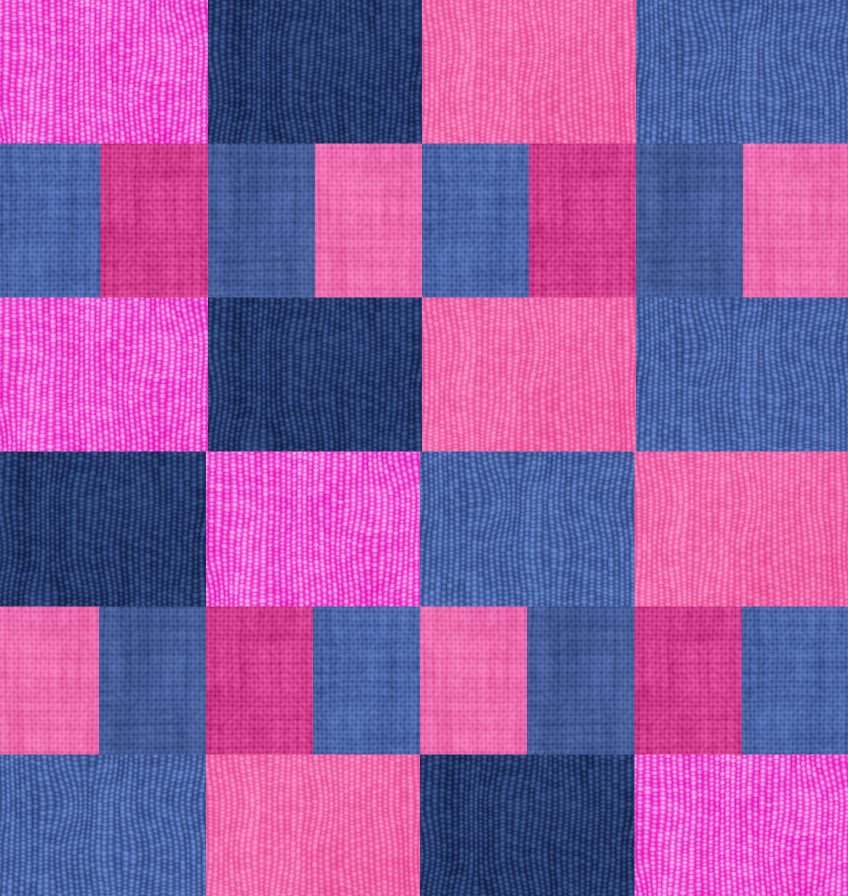
Write a Shadertoy shader that draws this pattern.

```glsl
// Patchwork of woven pink and blue cloth: four columns, six rows, two rows cut into half patches.

const float COLUMN_WIDTH = 0.2525;      // share of the canvas width
const float COLUMN_OFFSET = 0.0075;     // part of the first column that is cropped
const float LOWER_SHIFT = 0.002;        // lower half sits slightly to the left
const float ROW_EDGES[5] = float[5](0.160, 0.332, 0.504, 0.677, 0.842);
const vec2 CORD_FREQ = vec2(150.0, 192.0);   // cords and stitches per canvas height
const vec2 LINEN_FREQ = vec2(205.0, 190.0);  // warp and weft per canvas height
const float CORD_SWAY = 0.011;
const float LINEN_SWAY = 0.003;
const int SAMPLES = 2;                  // antialiasing grid per pixel side
const float TAU = 6.2831853;

// Fabrics: magenta, navy, pink, blue cord, then blue, raspberry, denim, pink linen.
const vec3 GAP[8] = vec3[8](
    vec3(0.89, 0.03, 0.70), vec3(0.05, 0.10, 0.24),
    vec3(0.90, 0.25, 0.54), vec3(0.16, 0.24, 0.46),
    vec3(0.18, 0.27, 0.50), vec3(0.70, 0.10, 0.40),
    vec3(0.17, 0.25, 0.46), vec3(0.87, 0.29, 0.58));
const vec3 THREAD[8] = vec3[8](
    vec3(0.97, 0.60, 0.92), vec3(0.22, 0.32, 0.55),
    vec3(0.97, 0.53, 0.76), vec3(0.38, 0.50, 0.78),
    vec3(0.37, 0.48, 0.76), vec3(0.91, 0.34, 0.65),
    vec3(0.33, 0.43, 0.68), vec3(0.97, 0.52, 0.77));

float hash(vec2 p) {
    vec3 q = fract(p.xyx * vec3(0.1031, 0.1030, 0.0973));
    q += dot(q, q.yzx + 33.33);
    return fract((q.x + q.y) * q.z);
}

float noise(vec2 p) {
    vec2 i = floor(p), f = fract(p);
    f = f * f * (3.0 - 2.0 * f);
    return mix(mix(hash(i), hash(i + vec2(1, 0)), f.x),
               mix(hash(i + vec2(0, 1)), hash(i + vec2(1, 1)), f.x), f.y);
}

// Swaying vertical cords made of small staggered stitches; 0 is gap, 1 is thread.
float cordWeave(vec2 p, float seed) {
    p.x += CORD_SWAY * (noise(p * vec2(24.0, 18.0) + seed) - 0.5);
    p.y += CORD_SWAY * (noise(p * vec2(16.0, 22.0) + seed + 40.0) - 0.5);
    vec2 g = p * CORD_FREQ;
    float cord = floor(g.x);
    g.y += 0.5 * mod(cord, 2.0) + 0.3 * hash(vec2(cord, seed));
    float ridge = 0.5 - 0.5 * cos(TAU * g.x);
    float stitch = 0.5 - 0.5 * cos(TAU * g.y);
    float bead = hash(floor(g) + seed) - 0.5;
    float tone = hash(vec2(cord, seed + 7.0)) - 0.5;
    return 0.12 + 0.58 * ridge + 0.36 * (stitch - 0.5) * (0.4 + ridge)
         + 0.34 * bead + 0.16 * tone + 0.18;
}

// Flat over-under weave with uneven threads in both directions.
float linenWeave(vec2 p, float seed) {
    p += LINEN_SWAY * (vec2(noise(p * 20.0 + seed), noise(p * 20.0 + seed + 50.0)) - 0.5);
    vec2 g = p * LINEN_FREQ;
    vec2 wave = cos(TAU * g);
    float checker = cos(0.5 * TAU * g.x) * cos(0.5 * TAU * g.y);
    float warp = noise(vec2(g.x, p.y * 14.0 + seed)) - 0.5;
    float weft = noise(vec2(p.x * 14.0 + seed, g.y + 90.0)) - 0.5;
    float grain = hash(floor(g) + seed) - 0.5;
    return 0.58 - 0.14 * wave.x - 0.13 * wave.y + 0.12 * checker
         + 0.34 * warp + 0.26 * weft + 0.22 * grain;
}

vec3 quilt(vec2 uv, float aspect) {
    // Row counted from the top, with its upper edge
    float fromTop = 1.0 - uv.y, top = 0.0;
    int row = 0;
    for (int i = 0; i < 5; i++) {
        if (fromTop > ROW_EDGES[i]) { row = i + 1; top = ROW_EDGES[i]; }
    }
    bool lower = row > 2;
    bool halves = row % 3 == 1;

    // Patch column and position inside the patch
    float width = halves ? 0.5 * COLUMN_WIDTH : COLUMN_WIDTH;
    float x = uv.x + COLUMN_OFFSET + (lower ? LOWER_SHIFT : 0.0);
    int column = int(floor(x / width)) % 4;
    vec2 local = vec2(mod(x, width) * aspect, fromTop - top);

    // Fabric order: plain, swapped in pairs, or reversed
    int order = column;
    if (row == 3) order = column ^ 1;
    if (row > 3) order = 3 - column;
    int fabric = halves ? 4 + order : order;

    float seed = 17.0 * float(fabric + 1);
    float weave = halves ? linenWeave(local, seed) : cordWeave(local, seed);
    float wear = noise(local * vec2(22.0, 16.0) + seed + 9.0) - 0.5;
    weave += 0.20 * wear;
    return mix(GAP[fabric], THREAD[fabric], clamp(weave, -0.1, 1.15));
}

void mainImage(out vec4 fragColor, in vec2 fragCoord) {
    float aspect = iResolution.x / iResolution.y;
    vec3 color = vec3(0.0);
    for (int i = 0; i < SAMPLES * SAMPLES; i++) {
        vec2 jitter = (vec2(i % SAMPLES, i / SAMPLES) + 0.5) / float(SAMPLES) - 0.5;
        color += quilt((fragCoord + jitter) / iResolution.xy, aspect);
    }
    fragColor = vec4(clamp(color / float(SAMPLES * SAMPLES), 0.0, 1.0), 1.0);
}
```
